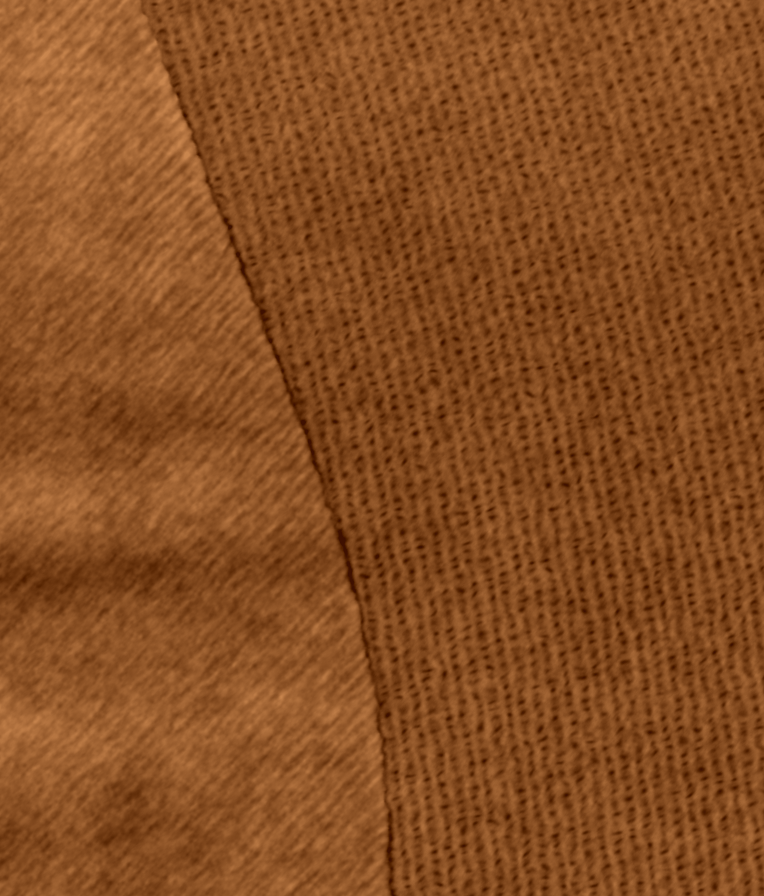
A Shadertoy shader for this texture:

```glsl
// Two brown textiles, brushed fleece and ribbed knit, meeting at a curved seam.

const float TAU = 6.2831853;
const vec3 DEEP_BROWN = vec3(0.36, 0.16, 0.02);
const vec3 PALE_TAN = vec3(0.69, 0.44, 0.24);

float hash(vec2 p) {
    vec3 q = fract(vec3(p.xyx) * 0.1031);
    q += dot(q, q.yzx + 33.33);
    return fract((q.x + q.y) * q.z);
}

float noise(vec2 p) {
    vec2 cell = floor(p), f = fract(p);
    f = f * f * (3.0 - 2.0 * f);
    float low = mix(hash(cell), hash(cell + vec2(1, 0)), f.x);
    float high = mix(hash(cell + vec2(0, 1)), hash(cell + vec2(1, 1)), f.x);
    return mix(low, high, f.y);
}

float fbm(vec2 p) {
    float sum = 0.0, weight = 0.5;
    for (int i = 0; i < 4; i++) {
        sum += weight * noise(p);
        p = mat2(1.6, 1.2, -1.2, 1.6) * p + 17.0;
        weight *= 0.5;
    }
    return sum / 0.9375;
}

vec2 rotate(vec2 p, float angle) {
    float c = cos(angle), s = sin(angle);
    return vec2(c * p.x + s * p.y, c * p.y - s * p.x);
}

float band(float x, float center, float width) {
    float d = (x - center) / width;
    return exp(-d * d);
}

float seamX(float y) {
    return 0.436 - 0.082 * y - 0.2 * y * y + 0.011 * sin(TAU * y);
}

// Leaning ribs split by grooves that hold staggered dark holes
float knitTone(vec2 p) {
    float u = (p.x + 0.10 * p.y + 0.10 * p.y * p.y) / 0.0172;
    u += 0.36 * (noise(p * 75.0) - 0.5);
    float column = floor(u);
    float across = fract(u) - 0.5;
    float along = p.y / 0.0118 + 0.5 * mod(column, 2.0) - across * 0.55;
    along += 0.9 * (noise(p * 50.0 + 9.0) - 0.5);

    float groove = 0.5 + 0.5 * cos(TAU * across);
    float hole = 0.5 + 0.5 * cos(TAU * along);
    float depth = 0.4 + 0.9 * hash(vec2(column, floor(along + 0.5)));
    float ribs = mix(0.30, 0.17, smoothstep(0.2, 0.8, p.y)) * (0.5 - groove);
    float holes = 0.45 * (0.25 - pow(groove, 1.3) * hole * hole * depth);

    float shade = 0.35 + 0.16 * smoothstep(0.55, 1.0, p.y);
    shade += 0.06 * smoothstep(0.35, 0.0, p.y);
    shade -= 0.08 * band(p.x, 0.40, 0.12) * band(p.y, 0.60, 0.18);
    float mottling = 0.30 * (fbm(p * vec2(9.0, 13.0)) - 0.5);
    float yarn = 0.60 * (fbm(rotate(p, 0.9) * vec2(85.0, 160.0)) - 0.5);
    float grain = 0.22 * (noise(rotate(p, 0.5) * 240.0 + 31.0) - 0.5);
    return shade + ribs + holes + mottling + yarn + grain;
}

// Short diagonal fibres over broad horizontal folds
float fleeceTone(vec2 p, float seamDistance) {
    float nearSeam = smoothstep(-0.20, -0.02, seamDistance);
    float warp = fbm(p * 22.0);
    vec2 fibre = rotate(p, 0.80);
    float ridges = cos(TAU * (fibre.y / 0.0128 + 1.3 * warp));
    float broken = 0.35 + 1.1 * noise(fibre * vec2(40.0, 75.0) + 5.0);
    float strands = fbm(fibre * vec2(65.0, 115.0)) - 0.5;
    float hairs = noise(fibre * vec2(95.0, 280.0) + 40.0) - 0.5;
    float grain = noise(rotate(p, 0.3) * 230.0 + 12.0) - 0.5;

    float foldY = p.y + 0.03 * (warp - 0.5) - 0.06 * p.x;
    float folds = 0.24 * band(foldY, 0.45, 0.035) - 0.42 * band(foldY, 0.35, 0.04);
    folds -= 0.28 * band(foldY, 0.53, 0.055);
    folds += 0.22 * band(foldY, 0.18, 0.04) - 0.24 * band(foldY, 0.06, 0.05);
    folds *= mix(1.0, 0.3, smoothstep(0.08, 0.32, p.x));

    float shade = 0.63 + 0.29 * smoothstep(0.55, 1.0, p.y);
    float mottling = 0.52 * (fbm(p * vec2(14.0, 19.0) + 4.0) - 0.5);
    float weave = ridges * broken * mix(0.07, 0.14, nearSeam);
    float fibres = 0.62 * strands + 0.20 * hairs + 0.22 * grain;
    return shade + folds + mottling + weave + fibres;
}

// Frayed lip, broken crease and the shadow it casts to the right
float seamShading(float d, float y) {
    float strength = mix(0.3, 1.0, smoothstep(0.97, 0.80, y));
    float knots = 0.45 + 0.75 * noise(vec2(y * 80.0, 3.0));
    float lip = 0.09 * band(d, -0.009, 0.007);
    float crease = 0.62 * knots * band(d, 0.001, 0.0036);
    float shadow = 0.12 * smoothstep(-0.002, 0.003, d) * smoothstep(0.025, 0.0, d);
    return lip - strength * (crease + shadow);
}

void mainImage(out vec4 fragColor, in vec2 fragCoord) {
    vec2 p = fragCoord / iResolution.y;
    float fray = 0.008 * (fbm(vec2(p.y * 75.0, 8.0)) - 0.5);
    float seamDistance = 0.94 * (p.x - seamX(p.y) + fray);
    float edge = max(0.002, 1.0 / iResolution.y);

    float knitSide = smoothstep(-edge, edge, seamDistance);
    float tone = mix(fleeceTone(p, seamDistance), knitTone(p), knitSide);
    tone += seamShading(seamDistance, p.y);

    vec3 color = mix(DEEP_BROWN, PALE_TAN, clamp(tone, -0.35, 1.3));
    fragColor = vec4(clamp(color, 0.0, 1.0), 1.0);
}
```
